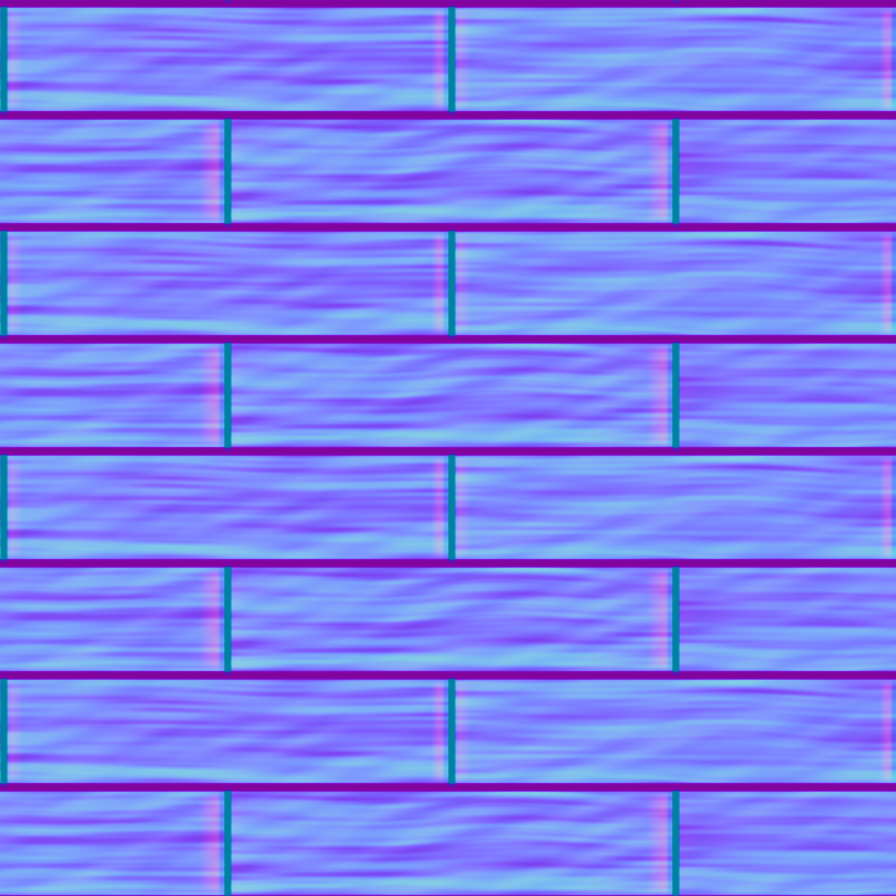
A Shadertoy shader for this texture map:

```glsl
// Normal map of long planks in running bond: 2 bricks across, 8 courses down.
// Surface slopes from joints, bevels and stretched noise grain are summed,
// then normalised and packed into colour.

const float COURSES = 8.0;               // rows over the canvas height
const float BRICK_LENGTH = 4.0;          // in course heights
const vec2 JOINT_CENTER = vec2(0.034, 0.029);
const vec2 JOINT_HALF = vec2(0.025, 0.031);
const float JOINT_SOFT = 0.016;
const vec2 JOINT_SLOPE = vec2(-4.4, -4.0);
const float BOTTOM_BEVEL = 0.42;
const float END_BEVEL = 0.48;
const float GRAIN_BIAS = 0.04;

float hash(vec2 p) {
    vec3 q = fract(vec3(p.xyx) * 0.1031);
    q += dot(q, q.yzx + 33.33);
    return fract((q.x + q.y) * q.z);
}

// Value noise centred on zero.
float noise(vec2 p) {
    vec2 i = floor(p), f = fract(p);
    f = f * f * (3.0 - 2.0 * f);
    float low = mix(hash(i), hash(i + vec2(1, 0)), f.x);
    float high = mix(hash(i + vec2(0, 1)), hash(i + vec2(1, 1)), f.x);
    return mix(low, high, f.y) - 0.5;
}

// Rises from zero at start to one at peak, then fades out at end.
float band(float start, float peak, float end, float d) {
    return smoothstep(start, peak, d) * (1.0 - smoothstep(peak, end, d));
}

float groove(float halfWidth, float soft, float d) {
    return 1.0 - smoothstep(halfWidth - soft, halfWidth + soft, d);
}

// Long streaks with faint diagonal brush marks; returns x and y slopes.
vec2 grain(vec2 p, float seed) {
    float y = p.y + 0.07 * noise(vec2(p.x * 0.8, p.y * 2.0) + seed);
    float broad = noise(vec2(p.x * 0.75, y * 13.0) + seed);
    float fine = noise(vec2(p.x * 1.3, y * 27.0) + seed + 17.0);
    float brush = noise(vec2(p.x * 1.5, (p.y + 0.32 * p.x) * 9.0) + seed + 41.0);
    float along = 0.75 * broad + 0.5 * fine + 0.35 * brush + GRAIN_BIAS;
    return vec2(0.12 * brush, along);
}

void mainImage(out vec4 fragColor, in vec2 fragCoord) {
    vec2 uv = fragCoord / iResolution.xy;
    vec2 p = vec2(uv.x, 1.0 - uv.y) * COURSES - JOINT_CENTER;
    float soft = max(JOINT_SOFT, 0.8 * COURSES / iResolution.y);

    // Brick cell and distances to its four sides
    float parity = mod(floor(p.y), 2.0);
    float x = p.x + parity * 0.5 * BRICK_LENGTH;
    float column = mod(floor(x / BRICK_LENGTH), 2.0);
    float left = mod(x, BRICK_LENGTH);
    float right = BRICK_LENGTH - left;
    float top = fract(p.y);
    float bottom = 1.0 - top;

    // Grain, alike on every second course
    float seed = 11.0 + 53.0 * column + 127.0 * parity;
    vec2 slope = grain(vec2(left, top), seed);

    // Bevels: broad glow at the bottom, thin glint at the top, warm ends
    float glint = 0.5 + noise(vec2(left * 2.0, seed));
    slope.y += BOTTOM_BEVEL * band(0.03, 0.10, 0.27, bottom);
    slope.y += 0.35 * glint * band(0.03, 0.065, 0.11, top);
    float reach = mix(0.20, 0.29, parity);
    float inside = smoothstep(0.03, 0.12, min(top, bottom));
    slope.x += END_BEVEL * inside * band(0.06, 0.10, reach, right);
    slope.x += mix(0.28, 0.06, parity) * inside * band(0.03, 0.07, 0.18, left);
    slope.x -= 0.22 * band(0.02, 0.05, 0.08, right);

    // Joints: the bed runs through, each upright notches the bed above it
    float upright = groove(JOINT_HALF.x, soft, min(left, right));
    float bed = groove(JOINT_HALF.y, soft, min(top, bottom));
    bed *= 1.0 - 0.5 * upright * smoothstep(0.0, 0.05, top);
    slope = mix(slope, vec2(JOINT_SLOPE.x, 0.0), upright * (1.0 - bed));
    slope = mix(slope, vec2(0.05, JOINT_SLOPE.y), bed);

    vec3 normal = normalize(vec3(slope, 1.0));
    fragColor = vec4(0.5 + 0.5 * normal, 1.0);
}
```
